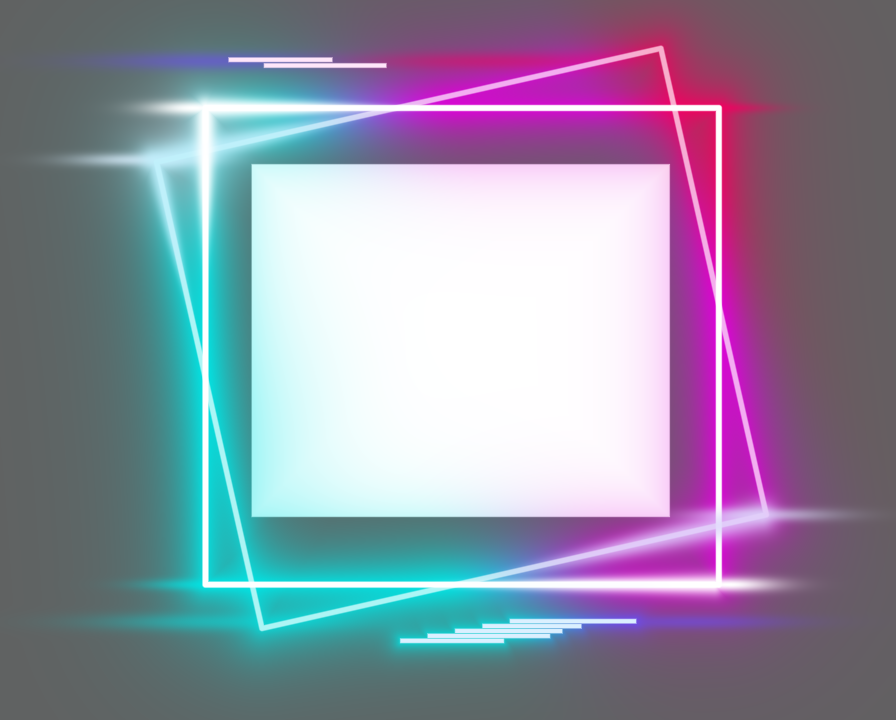
This background is drawn by a WebGL 1 fragment shader. Its source:

```glsl
precision highp float;
uniform vec2 u_resolution;

const float ASPECT = 1.2427;
const vec3 GREY = vec3(0.38);
const vec3 CYAN = vec3(0.0, 0.90, 0.90);
const vec3 MAGENTA = vec3(0.88, 0.0, 0.86);
const vec3 CRIMSON = vec3(0.95, 0.0, 0.38);
const vec3 VIOLET = vec3(0.42, 0.30, 0.95);
const vec3 ICE = vec3(0.86, 0.94, 1.0);

float hash(float n) {
  return fract(sin(n * 127.1) * 43758.5453);
}

float boxDistance(vec2 p, vec2 halfSize) {
  vec2 q = abs(p) - halfSize;
  return length(max(q, 0.0)) + min(max(q.x, q.y), 0.0);
}

vec2 rotate(vec2 p, float angle) {
  float c = cos(angle), s = sin(angle);
  return vec2(c * p.x + s * p.y, c * p.y - s * p.x);
}

float fill(float d, float pixel) {
  return 1.0 - smoothstep(-pixel, pixel, d);
}

// Soft elliptical spot, also used for long thin streaks
float spot(vec2 p, vec2 center, vec2 radius) {
  vec2 q = (p - center) / radius;
  return exp(-dot(q, q));
}

// Beam that is widest at a and tapers away toward b
float taper(vec2 p, vec2 a, vec2 b, float width) {
  vec2 ab = b - a;
  float t = clamp(dot(p - a, ab) / dot(ab, ab), 0.0, 1.0);
  float d = length(p - a - ab * t) / (width * (1.0 - 0.8 * t));
  return exp(-d * d) * (1.0 - smoothstep(0.35, 1.0, t));
}

float neonGlow(float d) {
  return 0.76 * exp(-d / 0.030) + 0.20 * exp(-d / 0.085);
}

// Hue of the light across the canvas
vec3 neonColor(vec2 p) {
  float h = p.y - 0.5;
  vec3 color = mix(CYAN, MAGENTA, smoothstep(0.48, 0.78, p.x + 0.4 * h));
  return mix(color, CRIMSON, smoothstep(1.02, 1.17, p.x + 0.6 * h));
}

// Staggered horizontal dashes: x is the solid part, y the halo
vec2 dashes(vec2 p, vec2 start, vec2 stride, float count, float pixel) {
  vec2 result = vec2(0.0);
  for (int i = 0; i < 5; i++) {
    float n = float(i);
    if (n >= count) break;
    float halfLength = 0.065 + 0.040 * hash(n + 3.0);
    vec2 center = start + stride * n + vec2(halfLength, 0.0);
    float d = boxDistance(p - center, vec2(halfLength, 0.0032));
    result = max(result, vec2(fill(d, pixel), exp(-max(d, 0.0) / 0.012)));
  }
  return result;
}

void main() {
  vec2 p = gl_FragCoord.xy / u_resolution * vec2(ASPECT, 1.0);
  float pixel = 1.0 / u_resolution.y;
  vec3 neon = neonColor(p);

  // Upright and tilted frames
  float upright = abs(boxDistance(p - vec2(0.641, 0.519), vec2(0.356, 0.331)));
  vec2 turned = rotate(p - vec2(0.640, 0.530), 0.222);
  float tilted = abs(boxDistance(turned, vec2(0.3585, 0.332)));

  // Colored light around the frames
  float whiteness = spot(p, vec2(0.24, 0.81), vec2(0.13, 0.12));
  vec3 light = mix(neon, ICE, 0.75 * whiteness);
  float glow = 1.0 - (1.0 - neonGlow(upright)) * (1.0 - 0.8 * neonGlow(tilted));
  vec3 color = mix(GREY, light, glow);

  // Horizontal light streaks
  color = mix(color, VIOLET, 0.55 * spot(p, vec2(0.30, 0.915), vec2(0.16, 0.012)));
  color = mix(color, CRIMSON, 0.45 * spot(p, vec2(0.68, 0.915), vec2(0.18, 0.012)));
  color = mix(color, VIOLET, 0.55 * spot(p, vec2(0.95, 0.136), vec2(0.14, 0.010)));
  color = mix(color, CYAN, 0.45 * spot(p, vec2(0.30, 0.136), vec2(0.16, 0.012)));
  color = mix(color, neon, 0.7 * spot(p, vec2(0.285, 0.188), vec2(0.08, 0.008)));
  color = mix(color, neon, 0.7 * spot(p, vec2(0.997, 0.850), vec2(0.07, 0.007)));
  color = mix(color, ICE, 0.75 * spot(p, vec2(0.19, 0.778), vec2(0.09, 0.009)));
  color = mix(color, ICE, 0.60 * spot(p, vec2(1.06, 0.285), vec2(0.10, 0.009)));

  // Frame cores
  vec3 core = mix(neon, vec3(1.0), 0.75);
  color = mix(color, core, 0.9 * fill(tilted - 0.0038, pixel));
  color = mix(color, vec3(1.0), fill(upright - 0.0042, pixel));

  // Hazy beams on the tilted frame, bright beams on the upright one
  float haze = taper(p, vec2(0.215, 0.778), vec2(0.57, 0.856), 0.020);
  haze = max(haze, taper(p, vec2(0.215, 0.778), vec2(0.275, 0.52), 0.013));
  haze = max(haze, taper(p, vec2(1.055, 0.283), vec2(0.62, 0.183), 0.022));
  color = mix(color, mix(ICE, neon, 0.12), 0.8 * haze);
  float beam = taper(p, vec2(0.285, 0.850), vec2(0.62, 0.850), 0.014);
  beam = max(beam, taper(p, vec2(0.285, 0.850), vec2(0.285, 0.58), 0.015));
  beam = max(beam, taper(p, vec2(0.990, 0.188), vec2(0.52, 0.188), 0.014));
  beam = max(beam, spot(p, vec2(0.27, 0.850), vec2(0.065, 0.010)));
  beam = max(beam, spot(p, vec2(1.01, 0.188), vec2(0.070, 0.010)));
  color = mix(color, vec3(1.0), beam);

  // Broken dashes above and below
  vec2 upper = dashes(p, vec2(0.317, 0.917), vec2(0.049, -0.008), 2.0, pixel);
  color = mix(color, vec3(1.0, 0.90, 0.98), upper.x);
  vec2 lower = dashes(p, vec2(0.555, 0.110), vec2(0.038, 0.0068), 5.0, pixel);
  vec3 halo = mix(CYAN, VIOLET, smoothstep(0.68, 0.88, p.x));
  color = mix(color, halo, 0.75 * lower.y);
  color = mix(color, ICE, lower.x);

  // White panel tinted by the light at its rim
  float panel = boxDistance(p - vec2(0.639, 0.527), vec2(0.290, 0.245));
  float cyanSide = spot(p, vec2(0.34, 0.36), vec2(0.13, 0.22));
  float rim = 0.20 * exp(min(panel, 0.0) / 0.040) + 0.18 * cyanSide;
  color = mix(color, mix(vec3(1.0), neon, rim), fill(panel, pixel));

  gl_FragColor = vec4(color, 1.0);
}
```
